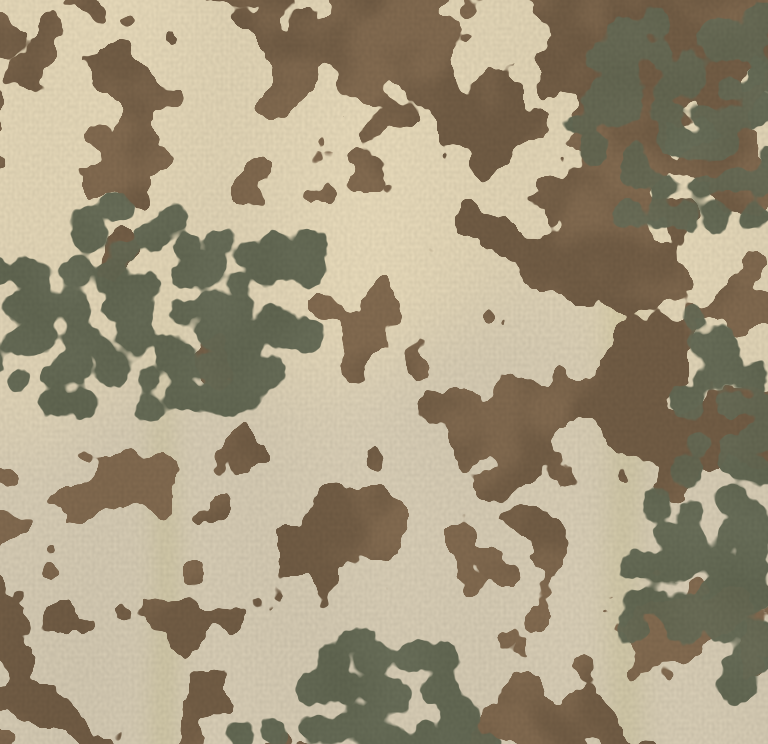
A Shadertoy shader for this texture:

```glsl
vec2 hash2(vec2 cell) {
    vec3 h = fract(cell.xyx * vec3(0.1031, 0.1030, 0.0973));
    h += dot(h, h.yzx + 33.33);
    return fract((h.xx + h.yz) * h.zy);
}

float cornerSlope(vec2 cell, vec2 offset) {
    float angle = 6.2832 * hash2(cell + 57.0).x;
    return dot(vec2(cos(angle), sin(angle)), offset);
}

float noise(vec2 p) {
    vec2 i = floor(p), f = p - i;
    vec2 u = f * f * f * (f * (f * 6.0 - 15.0) + 10.0);
    vec2 e = vec2(1, 0);
    return mix(mix(cornerSlope(i, f), cornerSlope(i + e, f - e), u.x),
               mix(cornerSlope(i + e.yx, f - e.yx), cornerSlope(i + 1.0, f - 1.0), u.x), u.y);
}

float smoothMin(float a, float b, float k) {
    float h = max(k - abs(a - b), 0.0) / k;
    return min(a, b) - h * h * k * 0.25;
}

// Distance to the nearest scattered point, which scallops the brown edges
float nearestPoint(vec2 p) {
    vec2 cell = floor(p);
    float nearest = 2.0;
    for (int y = -1; y <= 1; y++)
    for (int x = -1; x <= 1; x++) {
        vec2 id = cell + vec2(x, y);
        nearest = smoothMin(nearest, length(id + hash2(id) - p), 0.1);
    }
    return nearest;
}

float ellipse(vec2 p, vec2 centre, vec2 radii) {
    return 1.0 - length((p - centre) / radii);
}

// Green clusters that lie on bare cloth
float openZone(vec2 p) {
    return max(ellipse(p, vec2(0.20, 0.58), vec2(0.24, 0.16)),
               ellipse(p, vec2(0.49, 0.01), vec2(0.18, 0.14)));
}

// Positive where green lobes may grow
float greenZone(vec2 p) {
    float zone = max(openZone(p), ellipse(p, vec2(1.0, 0.30), vec2(0.15, 0.27)));
    zone = max(zone, ellipse(p, vec2(0.94, 0.82), vec2(0.17, 0.16)));
    return zone + 0.8 * noise(p * 9.0 + 4.0) - 0.09;
}

// Signed distance to merged green lobes
float greenLobes(vec2 p) {
    const float grid = 23.0;
    vec2 q = p * grid, cell = floor(q);
    float d = 1.0;
    for (int y = -1; y <= 1; y++)
    for (int x = -1; x <= 1; x++) {
        vec2 id = cell + vec2(x, y), rnd = hash2(id + 19.0);
        vec2 centre = id + 0.5 + 0.7 * (rnd - 0.5);
        if (greenZone(centre / grid) < 0.0) continue;
        vec2 offset = q - centre;
        offset.y *= 0.85 + 0.4 * rnd.x;
        d = smoothMin(d, length(offset) - mix(0.34, 0.66, rnd.y), 0.3);
    }
    return (d + 0.22 * noise(p * 38.0)) / grid;
}

// Positive inside the branching brown patches
float brownPatches(vec2 p) {
    float field = 0.85 * noise(p * 7.5 + 11.3) + 0.55 * noise(p * 17.0 + 3.7);
    field += 0.45 * (0.15 - abs(noise(p * 8.0 + 61.0)));
    field += 0.16 * noise(p * 38.0) + 0.42 * (0.47 - nearestPoint(p * 21.0));
    field += 0.36 * smoothstep(-0.1, 0.5, ellipse(p, vec2(0.62, 0.98), vec2(0.42, 0.14)));
    field += 0.26 * smoothstep(-0.1, 0.5, ellipse(p, vec2(0.90, 0.65), vec2(0.18, 0.36)));
    field -= 0.40 * smoothstep(-0.3, 0.2, openZone(p));
    return field - 0.125;
}

void mainImage(out vec4 fragColor, in vec2 fragCoord) {
    vec2 p = fragCoord / iResolution.y;
    float soft = max(0.0016, 0.8 / iResolution.y);

    // Slightly ragged print edges
    vec2 q = p + 0.004 * vec2(noise(p * 95.0), noise(p * 95.0 + 31.0));

    // Sand cloth, warmer towards the top
    float warmth = smoothstep(0.3, 0.75, p.y + 0.35 * noise(p * 3.0 + 7.0));
    vec3 sand = mix(vec3(0.81, 0.77, 0.68), vec3(0.865, 0.815, 0.695), warmth);

    // Vertical folds with a yellow cast
    float wander = 0.03 * noise(vec2(2.0, p.y * 3.0));
    float fold = exp(-pow((p.x - 0.22 - wander) / 0.025, 2.0)) * smoothstep(0.7, 0.3, p.y);
    fold += exp(-pow((p.x - 0.84 + wander) / 0.03, 2.0));
    sand -= fold * vec3(0.025, 0.02, 0.05);

    // Printed inks
    float inkTone = smoothstep(-0.25, 0.2, noise(p * 4.0 + 23.0) + 0.4 * noise(p * 19.0));
    vec3 brown = mix(vec3(0.43, 0.35, 0.26), vec3(0.49, 0.40, 0.30), inkTone);
    vec3 green = vec3(0.38, 0.40, 0.32) + 0.03 * noise(p * 12.0);
    float brownCover = smoothstep(-5.0 * soft, 5.0 * soft, brownPatches(q));
    float greenCover = smoothstep(soft, -soft, greenLobes(q));
    vec3 colour = mix(sand, brown, brownCover);
    colour = mix(colour, mix(green, brown, 0.1 * brownCover), greenCover);

    // Fine weave and broad, soft shading
    vec2 thread = sin(p * 6.2832 * vec2(150.0, 135.0));
    float weave = 0.005 * (thread.x + thread.y) + 0.045 * noise(p * vec2(210.0, 170.0));
    float shade = 0.03 * noise(p * vec2(5.0, 2.5) + 40.0);
    fragColor = vec4(colour * (1.0 + weave + shade), 1.0);
}
```
